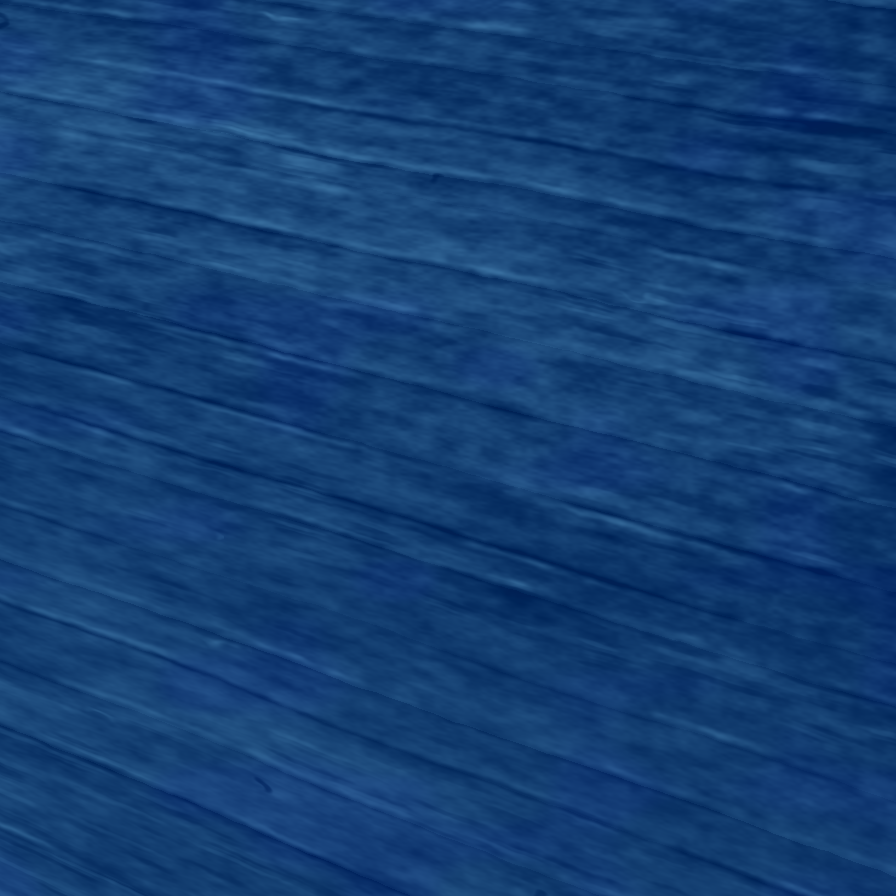
Reproduce this texture procedurally as a Shadertoy shader.

```glsl
// Weathered blue planks seen at a slant: seams fan out towards the lower left.
// A sheared, widening coordinate runs across the boards; stretched noise gives
// the grain, jittered rows give the seams, cellular noise the flakes and knots.

#define TOP_SLOPE 0.15
#define FAN 0.33
#define PLANKS 21.0
#define WIDENING 5.0
#define SEAM_JITTER 0.7
#define SEAM_WIDTH 0.0025
#define STAIN 0.50
#define GRAIN 0.66
#define BASE_TONE 0.30
#define DARK_BLUE vec3(0.04, 0.198, 0.398)
#define PALE_BLUE vec3(0.18, 0.38, 0.57)
#define INDIGO_TINT vec3(0.0, -0.010, 0.018)

float hash(vec2 p) {
    vec3 q = fract(p.xyx * vec3(0.1031, 0.1030, 0.0973));
    q += dot(q, q.yzx + 33.33);
    return fract((q.x + q.y) * q.z);
}

float noise(vec2 p) {
    vec2 cell = floor(p), f = fract(p);
    f = f * f * (3.0 - 2.0 * f);
    float low = mix(hash(cell), hash(cell + vec2(1, 0)), f.x);
    float high = mix(hash(cell + vec2(0, 1)), hash(cell + vec2(1, 1)), f.x);
    return mix(low, high, f.y);
}

float layers(vec2 p) {
    float sum = 0.0, weight = 0.55;
    for (int i = 0; i < 3; i++) {
        sum += weight * (noise(p) - 0.5);
        p = p * 2.03 + vec2(17.3, 9.1);
        weight *= 0.6;
    }
    return sum;
}

// Jittered position of the k-th seam
float seamAt(float k) {
    return k + SEAM_JITTER * (hash(vec2(k, 4.7)) - 0.5);
}

float bump(float d, float width) {
    return exp(-d * d / (width * width));
}

// Sparse cellular marks: x holds pale flakes, y holds dark knots
vec2 marks(vec2 p, float chance) {
    vec2 cell = floor(p), found = vec2(0.0);
    for (int j = -1; j <= 1; j++)
    for (int i = -1; i <= 1; i++) {
        vec2 c = cell + vec2(i, j);
        vec2 d = p - c - vec2(hash(c + 3.1), hash(c + 8.6));
        d += 0.35 * (vec2(noise(p * 5.0), noise(p * 5.0 + 30.0)) - 0.5);
        float size = mix(0.5, 1.0, hash(c + 5.9));
        float pick = hash(c + 21.4);
        float flake = smoothstep(1.0, 0.1, length(d / vec2(0.5, 0.2)) / size);
        float knot = smoothstep(1.0, 0.3, length(d / vec2(0.17, 0.2)) / size);
        found.x = max(found.x, flake * step(pick, chance));
        found.y = max(found.y, knot * step(0.985, pick));
    }
    return found;
}

// Broken dark groove with a chipped pale lip on one side
float seamTone(float k, float d, float x) {
    float strength = mix(0.3, 1.0, hash(vec2(k, 12.3)));
    strength *= smoothstep(0.1, 0.65, noise(vec2(x * 7.0, k * 7.7)));
    float gaps = mix(0.35, 1.1, noise(vec2(x * 34.0, k * 5.3 + 9.0)));
    float side = hash(vec2(k, 31.8)) < 0.6 ? -1.0 : 1.0;
    float wear = smoothstep(0.25, 0.8, noise(vec2(x * 9.0, k * 3.3 + 50.0)));
    wear *= 0.3 + noise(vec2(x * 45.0, k * 8.1 + 20.0));
    float lip = bump(d - side * 0.006, 0.0032) * wear;
    return 0.55 * lip - 0.68 * strength * gaps * bump(d, SEAM_WIDTH)
         - 0.07 * strength * bump(d, 0.008);
}

void mainImage(out vec4 fragColor, in vec2 fragCoord) {
    vec2 uv = fragCoord / iResolution.xy;
    float x = uv.x;

    // Coordinate across the boards, growing downwards, with ragged edges
    float across = (1.0 - uv.y - TOP_SLOPE * x) / (1.0 + FAN * x);
    float t = across + 0.006 * (noise(vec2(x * 5.0, across * 9.0)) - 0.5);
    t += 0.0035 * layers(vec2(x * 28.0, across * 40.0));
    float row = PLANKS * t - WIDENING * t * t;
    float density = PLANKS - 2.0 * WIDENING * t;

    // Board index and position within it
    float k = floor(row + 0.5);
    if (row < seamAt(k)) k -= 1.0;
    float upper = row - seamAt(k);
    float lower = seamAt(k + 1.0) - row;
    float within = upper / (upper + lower);

    // Board shading: paler towards the lower edge and the left
    float tone = BASE_TONE + 0.22 * (hash(vec2(k, 77.1)) - 0.5);
    tone += 0.18 * (within - 0.5) + 0.16 * (0.5 - x);

    // Grain: broad stains, long streaks and short slanted fibres
    float rough = mix(1.25, 0.8, smoothstep(0.25, 0.65, t));
    float slanted = across + 0.12 * x;
    tone += STAIN * layers(vec2(x * 3.0, t * 14.0));
    tone += GRAIN * rough * 0.85 * layers(vec2(x * 9.0, t * 80.0));
    tone += GRAIN * rough * 0.95 * layers(vec2(x * 38.0, slanted * 105.0));

    // Thin dark splits and pale scratches, scattered in patches
    float split = noise(vec2(x * 12.0, t * 150.0 + 70.0));
    float patches = smoothstep(0.3, 0.7, noise(vec2(x * 4.0, t * 18.0 + 33.0)));
    tone += rough * patches * (0.28 * smoothstep(0.68, 0.95, split)
                             - 0.28 * smoothstep(0.32, 0.05, split));

    // Seams above and below
    tone += seamTone(k, upper / density, x);
    tone += seamTone(k + 1.0, -lower / density, x);

    // Flakes and knots, denser along a worn strip at the left
    float chance = 0.03 + 0.10 * bump(x - 0.22, 0.1);
    vec2 spots = marks(vec2(x * 11.0, across * 26.0), chance);
    tone += spots.x * (0.15 + 0.5 * noise(uv * vec2(70.0, 120.0)));
    tone -= 0.5 * spots.y;

    // Compress the shadows, then colour
    tone = tone < 0.0 ? 0.7 * tone : tone;
    vec3 color = mix(DARK_BLUE, PALE_BLUE, clamp(tone, -0.4, 1.3));
    color += INDIGO_TINT * smoothstep(0.55, 0.85, noise(uv * vec2(9.0, 17.0) + 40.0));
    fragColor = vec4(clamp(color, 0.0, 1.0), 1.0);
}
```
